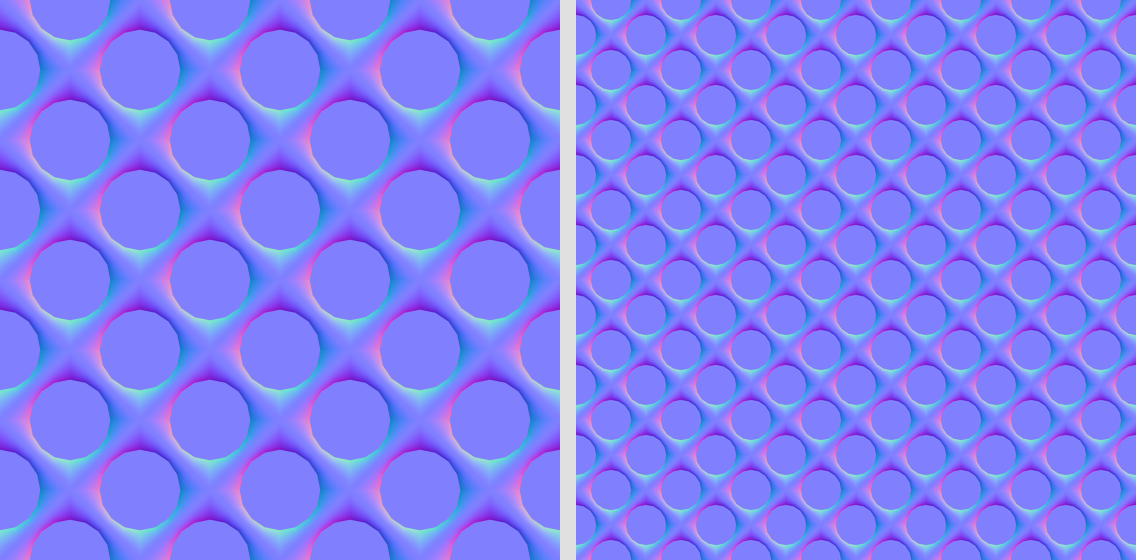
Left, the tile; right, the same tile 2 across and 2 down.
Write a WebGL 2 fragment shader that draws this texture map.

```glsl
#version 300 es
precision highp float;
// Tangent-space normal map of a rounded lattice with staggered sixteen-sided holes.

#define CELLS 4.0         // whole repeats across and down
#define HOLE_RADIUS 0.288 // corner radius of a hole, in cells
#define HOLE_SIDES 16.0
#define RIM_TILT 0.86     // sideways part of the normal at the rim
#define TILT_FALLOFF 1.55 // how fast the slope flattens toward the strut crest
#define FACETING 0.22     // flat shading of the rim segments

uniform vec2 u_resolution;
out vec4 fragColor;

const float TAU = 6.2831853;

float diamondNorm(vec2 v) {
    return abs(v.x) + abs(v.y);
}

// Offset from the nearest hole centre; two holes per cell, staggered.
vec2 fromNearestHole(vec2 p) {
    vec2 a = fract(p + vec2(0.0, 0.5)) - 0.5;
    vec2 b = fract(p + vec2(0.5, 0.0)) - 0.5;
    return diamondNorm(a) < diamondNorm(b) ? a : b;
}

vec3 encodeNormal(vec2 tilt) {
    vec3 normal = vec3(tilt, sqrt(max(1.0 - dot(tilt, tilt), 0.0)));
    return normal * 0.5 + 0.5;
}

void main() {
    vec2 p = gl_FragCoord.xy / u_resolution * CELLS;
    float pixel = CELLS / min(u_resolution.x, u_resolution.y);

    vec2 offset = fromNearestHole(p);
    float radius = max(length(offset), 1e-4);
    float angle = atan(offset.y, offset.x);

    // Polygon outline, with corners on the axes
    float side = TAU / HOLE_SIDES;
    float fromFacet = mod(angle, side) - 0.5 * side;
    float apothem = HOLE_RADIUS * cos(0.5 * side);
    float outline = apothem / cos(fromFacet);
    float edge = radius * cos(fromFacet) - apothem;

    // Slope: steep at the rim, level on the crest between neighbouring holes
    float crest = 0.5 * radius / max(diamondNorm(offset), 1e-4);
    float t = clamp((radius - outline) / (crest - outline), 0.0, 1.0);
    float tilt = RIM_TILT * pow(1.0 - t, TILT_FALLOFF);
    float facing = angle - fromFacet * FACETING * (1.0 - t);
    vec3 lattice = encodeNormal(-tilt * vec2(cos(facing), sin(facing)));

    // Flat floor inside the holes
    vec3 flatFloor = encodeNormal(vec2(0.0));
    float coverage = smoothstep(-0.7 * pixel, 0.7 * pixel, edge);
    fragColor = vec4(mix(flatFloor, lattice, coverage), 1.0);
}
```
